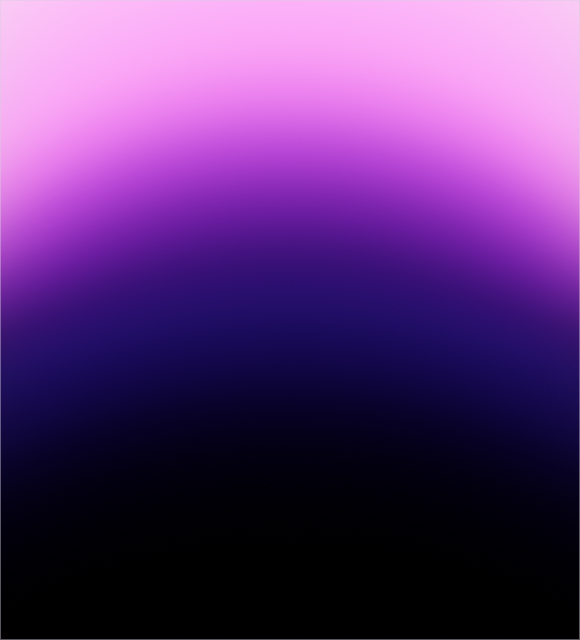
Reproduce this background procedurally as a Shadertoy shader.

```glsl
// A soft arch of light: pink at the top falls through violet and indigo to black.
// Height is bent by a parabola so the bands droop at both sides, then a smooth
// spline through evenly spaced colour stops turns that depth into colour.

const int STOP_COUNT = 14;
const float FIRST_STOP = -0.16;
const float STOP_SPACING = 0.08;

const vec3 GLOW_STOPS[STOP_COUNT] = vec3[STOP_COUNT](
    vec3(0.99, 0.79, 0.97), vec3(0.99, 0.75, 0.97), vec3(0.985, 0.70, 0.97),
    vec3(0.975, 0.63, 0.96), vec3(0.90, 0.475, 0.925), vec3(0.71, 0.27, 0.83),
    vec3(0.46, 0.13, 0.66), vec3(0.245, 0.07, 0.485), vec3(0.135, 0.055, 0.405),
    vec3(0.075, 0.028, 0.29), vec3(0.03, 0.008, 0.15), vec3(0.01, 0.0, 0.06),
    vec3(0.002, 0.0, 0.018), vec3(0.0));

const vec3 RIM_COLOR = vec3(0.85, 0.80, 0.88);

float hash(vec2 p) {
    return fract(sin(dot(p, vec2(12.9898, 78.233))) * 43758.5453);
}

vec3 stopColor(int index) {
    return GLOW_STOPS[clamp(index, 0, STOP_COUNT - 1)];
}

// Catmull-Rom spline through the colour stops
vec3 glowRamp(float depth) {
    float position = clamp((depth - FIRST_STOP) / STOP_SPACING, 0.0, float(STOP_COUNT - 1));
    int i = int(position);
    float t = position - float(i);
    vec3 a = stopColor(i - 1), b = stopColor(i), c = stopColor(i + 1), d = stopColor(i + 2);
    vec3 color = b + 0.5 * t * (c - a + t * (2.0 * a - 5.0 * b + 4.0 * c - d
               + t * (3.0 * (b - c) + d - a)));
    return clamp(color, 0.0, 1.0);
}

// Distance below the top, with the arch flattening lower down
float archDepth(float down, float side) {
    float droop = mix(0.15, 0.108, smoothstep(0.35, 0.62, down));
    return down - droop * pow(abs(side), 2.1);
}

// Mutes the colour slightly close to the sides
vec3 muteSides(vec3 color, float side) {
    float luma = dot(color, vec3(0.3, 0.59, 0.11));
    return mix(color, vec3(luma), 0.13 * pow(abs(side), 8.0));
}

// Thin pale rim around the canvas
float rimMask(vec2 point, vec2 size, float width, float blur) {
    vec2 inset = min(point, size - point);
    return 1.0 - smoothstep(width - blur, width + blur, min(inset.x, inset.y));
}

void mainImage(out vec4 fragColor, in vec2 fragCoord) {
    vec2 uv = fragCoord / iResolution.xy;
    float side = uv.x * 2.0 - 1.0;

    // Arched glow
    vec3 color = glowRamp(archDepth(1.0 - uv.y, side));
    color = muteSides(color, side);

    // Rim
    vec2 size = vec2(iResolution.x / iResolution.y, 1.0);
    float rim = rimMask(fragCoord / iResolution.y, size, 0.001, 0.5 / iResolution.y);
    color = mix(color, RIM_COLOR, 0.6 * rim);

    // Fine dither against banding
    color += (hash(fragCoord) - 0.5) / 255.0;
    fragColor = vec4(clamp(color, 0.0, 1.0), 1.0);
}
```
